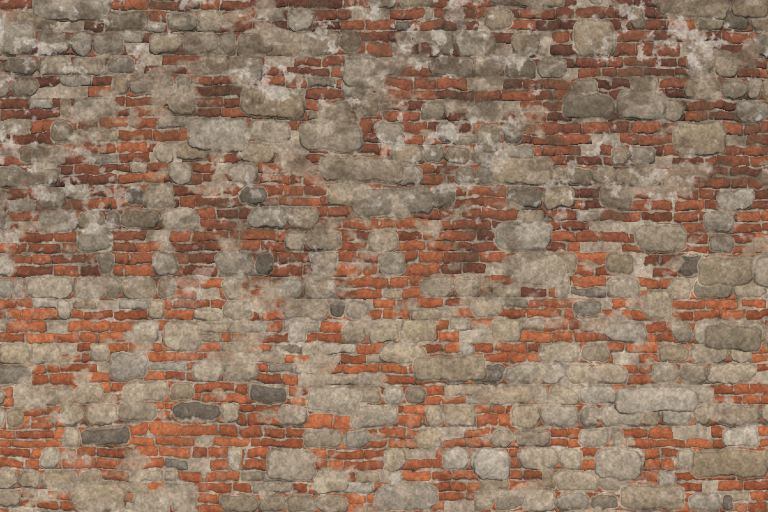
Reproduce this texture procedurally as a Shadertoy shader.

```glsl
// Old rubble wall: broken brick courses, field stones, pale mortar and lichen.

struct Block { float dist; vec2 local; vec2 center; float seed; };

float hash(vec2 p) {
    vec3 q = fract(p.xyx * 0.1031);
    q += dot(q, q.yzx + 33.33);
    return fract((q.x + q.y) * q.z);
}

float noise(vec2 p) {
    vec2 i = floor(p), f = fract(p);
    f = f * f * (3.0 - 2.0 * f);
    return mix(mix(hash(i), hash(i + vec2(1, 0)), f.x),
               mix(hash(i + vec2(0, 1)), hash(i + vec2(1, 1)), f.x), f.y);
}

float fbm(vec2 p) {
    float sum = 0.0, amp = 0.533;
    for (int i = 0; i < 4; i++) {
        sum += amp * noise(p);
        p = mat2(1.6, 1.2, -1.2, 1.6) * p + 17.3;
        amp *= 0.5;
    }
    return sum;
}

float jointAt(float column, float row, float seed) {
    return column + 0.75 * (hash(vec2(column + seed, row)) - 0.5);
}

// Nearest block in a course whose upright joints are shifted at random.
Block courseBlock(vec2 p, vec2 size, float gap, float roundness, float seed) {
    float row = floor(p.y / size.y);
    float shift = hash(vec2(row, seed)) * 8.0 + 20.0;
    float x = p.x / size.x + shift;
    float column = floor(x);
    if (x < jointAt(column, row, seed)) column -= 1.0;
    else if (x >= jointAt(column + 1.0, row, seed)) column += 1.0;
    float left = jointAt(column, row, seed), right = jointAt(column + 1.0, row, seed);

    Block b;
    b.seed = hash(vec2(column * 1.7 + seed, row + 61.0));
    b.center = vec2((0.5 * (left + right) - shift) * size.x, (row + 0.5) * size.y);
    vec2 extent = 0.5 * vec2((right - left) * size.x, size.y * mix(0.84, 1.04, b.seed)) - gap;
    extent = max(extent, vec2(0.003));
    vec2 q = p - b.center;
    q.y += q.x * 0.12 * (hash(vec2(column, row + seed)) - 0.5);
    float radius = roundness * min(extent.x, extent.y);
    vec2 e = abs(q) - extent + radius;
    b.dist = length(max(e, 0.0)) + min(max(e.x, e.y), 0.0) - radius;
    b.local = clamp(q / extent, -1.0, 1.0);
    return b;
}

vec3 brickColor(float seed, float age) {
    vec3 fired = mix(vec3(0.57, 0.32, 0.22), vec3(0.75, 0.44, 0.29), seed);
    vec3 sooty = mix(vec3(0.37, 0.25, 0.21), vec3(0.61, 0.37, 0.27), seed);
    return mix(fired, sooty, age);
}

vec3 stoneColor(float seed, float age) {
    vec3 gray = mix(vec3(0.43, 0.39, 0.34), vec3(0.74, 0.69, 0.62), sqrt(seed));
    vec3 tan_ = vec3(0.67, 0.57, 0.44);
    return mix(gray, tan_, 0.65 * fract(seed * 13.7)) * mix(1.0, 0.87, age);
}

// Beds a block in mortar, with a dark joint beneath and a worn rim.
void layBlock(inout vec3 wall, Block b, vec3 tone, vec3 mortar, float ragged, float cavity, float pixel) {
    float d = b.dist + (ragged - 0.5) * 0.009;
    wall = mix(mortar, wall, smoothstep(0.001, 0.005, d));
    float below = smoothstep(0.4, -0.9, b.local.y);
    float contact = 1.0 - smoothstep(0.0, 0.0045, d);
    wall *= 1.0 - contact * cavity * (0.2 + 0.5 * below);
    vec3 face = tone * (0.98 + 0.09 * b.local.y);
    face *= mix(0.83, 1.0, smoothstep(0.0, -0.004, d));
    wall = mix(face, wall, smoothstep(-pixel, pixel, d));
}

void mainImage(out vec4 fragColor, in vec2 fragCoord) {
    vec2 p = fragCoord / iResolution.y;
    float pixel = 0.8 / iResolution.y;

    // Surface fields shared by all materials
    float ragged = fbm(p * 85.0);
    float grain = fbm(p * 130.0 + 40.0);
    float blotch = fbm(p * 32.0 + 9.0);
    float age = smoothstep(0.35, 0.85, p.y + 0.6 * (fbm(p * 4.0) - 0.5));
    float cavity = smoothstep(0.25, 0.7, fbm(p * 24.0 + 70.0)) * mix(0.9, 1.15, age);
    vec3 mortar = mix(vec3(0.60, 0.52, 0.43), vec3(0.76, 0.70, 0.62), blotch) * mix(1.0, 0.91, age);

    // Sagging, uneven courses
    vec2 q = p;
    q.y += 0.016 * (noise(p * vec2(3.0, 5.0)) - 0.5) + 0.008 * (noise(vec2(3.0, p.y * 26.0)) - 0.5);
    q += 0.006 * (vec2(noise(p * 42.0), noise(p * 42.0 + 80.0)) - 0.5);
    vec3 wall = mortar;

    // Thin courses of brick and flat stone
    float course = 0.0212;
    Block brick = courseBlock(q, vec2(0.054, course), 0.0012, 0.38, 3.0);
    float kind = fract(brick.seed * 37.1);
    float redBand = 0.62 + 0.5 * noise(brick.center * vec2(2.0, 12.0));
    vec3 tone = kind < redBand ? brickColor(brick.seed, age) : stoneColor(brick.seed, age);
    if (kind < 0.94) layBlock(wall, brick, tone, mortar, ragged, cavity, pixel);

    // Field stones two courses high, gathered in level bands
    Block rubble = courseBlock(q, vec2(0.059, 2.0 * course), 0.0025, 0.8, 19.0);
    float stoneBand = 0.06 + 0.72 * noise(rubble.center * vec2(2.5, 11.0) + 5.0);
    if (fract(rubble.seed * 51.3) < stoneBand)
        layBlock(wall, rubble, stoneColor(rubble.seed, age), mortar, ragged, cavity, pixel);

    // Occasional large blocks three courses high
    Block boulder = courseBlock(q, vec2(0.11, 3.0 * course), 0.004, 0.65, 47.0);
    if (fract(boulder.seed * 29.7) < 0.13)
        layBlock(wall, boulder, stoneColor(boulder.seed, age), mortar, ragged, cavity, pixel);

    // Smeared mortar, pale lichen and dark weather stains
    float smear = smoothstep(0.59, 0.69, fbm(p * vec2(19.0, 27.0) + 31.0));
    wall = mix(wall, mortar, 0.8 * smear);
    float lichen = smoothstep(0.56, 0.66, 0.55 * fbm(p * 60.0 + 12.0) + 0.45 * fbm(p * 11.0 + 55.0));
    wall = mix(wall, vec3(0.76, 0.72, 0.67), lichen * mix(0.2, 0.75, age));
    float stain = smoothstep(0.52, 0.72, fbm(p * vec2(24.0, 40.0) + 90.0));
    wall = mix(wall, vec3(0.37, 0.31, 0.25), stain * mix(0.12, 0.55, age));

    // Gritty relief
    wall *= 0.74 + 0.34 * grain + 0.18 * noise(p * 290.0) + 0.14 * (blotch - 0.5);
    fragColor = vec4(clamp(wall, 0.0, 1.0), 1.0);
}
```
